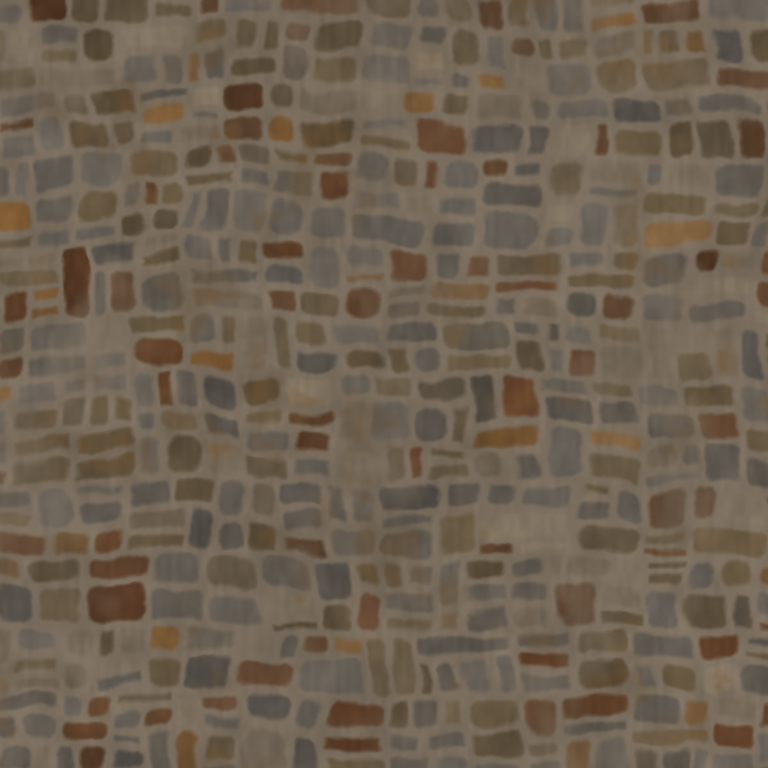
Reproduce this texture procedurally as a Shadertoy shader.

```glsl
// Weathered rubble wall: uneven courses are cut into blocks, and each block is
// split at random into smaller stones. Rounded, softly worn stones sit in pale
// mortar and are tinted slate, olive brown, rust, ochre or buff.

const vec3 MORTAR = vec3(0.475, 0.425, 0.365);
const vec3 SLATE  = vec3(0.345, 0.325, 0.300);
const vec3 OLIVE  = vec3(0.355, 0.300, 0.220);
const vec3 RUST   = vec3(0.335, 0.220, 0.140);
const vec3 OCHRE  = vec3(0.440, 0.315, 0.180);
const vec3 BUFF   = vec3(0.455, 0.405, 0.340);

float hash(vec2 p) {
    vec3 q = fract(p.xyx * 0.1031);
    q += dot(q, q.yzx + 33.33);
    return fract((q.x + q.y) * q.z);
}

float noise(vec2 p) {
    vec2 i = floor(p), f = fract(p);
    f = f * f * (3.0 - 2.0 * f);
    return mix(mix(hash(i), hash(i + vec2(1, 0)), f.x),
               mix(hash(i + vec2(0, 1)), hash(i + vec2(1, 1)), f.x), f.y);
}

// Fractal noise centred on zero.
float fbm(vec2 p) {
    float sum = 0.0, gain = 0.5;
    for (int i = 0; i < 4; i++) {
        sum += gain * (noise(p) - 0.5);
        p = p * 2.03 + 17.7;
        gain *= 0.5;
    }
    return sum;
}

// Interval of a jittered 1D grid that holds x: (low, high, index).
float gridEdge(float i, float seed) {
    return i + 0.5 * (hash(vec2(i, seed)) - 0.5);
}

vec3 gridSpan(float x, float seed) {
    float i = floor(x);
    if (x < gridEdge(i, seed)) i -= 1.0;
    else if (x >= gridEdge(i + 1.0, seed)) i += 1.0;
    return vec3(gridEdge(i, seed), gridEdge(i + 1.0, seed), i);
}

// Finds the rectangle (lo, hi) around p and returns its id.
vec2 findStone(vec2 p, vec2 blockSize, out vec2 lo, out vec2 hi) {
    vec3 course = gridSpan(p.y / blockSize.y, 5.0);
    vec3 block = gridSpan(p.x / blockSize.x, course.z * 3.7 + 41.0);
    lo = vec2(block.x, course.x) * blockSize;
    hi = vec2(block.y, course.y) * blockSize;
    vec2 id = vec2(block.z, course.z) + 19.0;
    for (int i = 0; i < 5; i++) {
        vec2 size = hi - lo;
        if (size.x * size.y < mix(0.0018, 0.0050, hash(id + 3.1))) break;
        float ratio = mix(0.34, 0.66, hash(id + 7.3));
        bool splitX = size.x > size.y * mix(0.9, 2.0, hash(id + 11.9));
        vec2 cut = lo + size * ratio;
        float side = splitX ? step(cut.x, p.x) : step(cut.y, p.y);
        if (splitX) {
            if (side > 0.5) lo.x = cut.x; else hi.x = cut.x;
        } else {
            if (side > 0.5) lo.y = cut.y; else hi.y = cut.y;
        }
        id = id * 2.0 + vec2(side, 3.0);
    }
    return id;
}

float roundedBox(vec2 p, vec2 halfSize, float radius) {
    vec2 q = abs(p) - halfSize + radius;
    return length(max(q, 0.0)) + min(max(q.x, q.y), 0.0) - radius;
}

// Coverage of one stone inside its rectangle, with worn edges.
float stoneMask(vec2 p, vec2 lo, vec2 hi, vec2 id, float gap, float wear) {
    float tilt = 0.16 * (hash(id + 23.0) - 0.5);
    vec2 halfSize = 0.5 * (hi - lo) - gap * mix(0.8, 1.35, hash(id + 29.0));
    vec2 q = p - 0.5 * (lo + hi);
    q += tilt * vec2(-q.y, q.x);
    float radius = min(halfSize.x, halfSize.y) * mix(0.35, 0.8, hash(id + 31.0));
    float d = roundedBox(q, halfSize, radius) + wear;
    vec2 inset = min(p - lo, hi - p);
    float inside = smoothstep(0.0, 0.004, min(inset.x, inset.y));
    return inside * (1.0 - smoothstep(-0.005, 0.0035, d));
}

vec3 stoneTint(float pick) {
    vec3 tint = mix(SLATE, OLIVE, smoothstep(0.38, 0.50, pick));
    tint = mix(tint, RUST, step(0.72, pick));
    tint = mix(tint, BUFF, step(0.83, pick));
    return mix(tint, OCHRE, step(0.95, pick));
}

void mainImage(out vec4 fragColor, in vec2 fragCoord) {
    vec2 uv = fragCoord / iResolution.y;

    // Bend the courses so that no joint runs straight.
    vec2 p = uv + 0.055 * vec2(fbm(uv * 5.0 + 9.0), fbm(uv * 4.0 + 53.0));
    p += 0.012 * vec2(fbm(uv * 22.0 + 71.0), fbm(uv * 22.0 + 37.0));

    vec2 lo, hi;
    vec2 id = findStone(p, vec2(0.16, 0.098), lo, hi);
    float mask = stoneMask(p, lo, hi, id, 0.0043, 0.007 * fbm(uv * 48.0));

    // Surface grain: soft blotches and fine vertical streaks.
    float blotch = fbm(uv * 26.0 + 13.0);
    float streak = noise(uv * vec2(150.0, 38.0)) - 0.5;
    float stain = smoothstep(0.08, 0.30, fbm(uv * 17.0 + 91.0));

    vec3 stone = stoneTint(hash(id + 43.0));
    stone *= 0.90 + 0.24 * hash(id + 47.0) + 0.30 * blotch + 0.10 * streak;
    stone = mix(stone, OCHRE, 0.45 * stain);
    vec3 mortar = MORTAR * (1.0 + 0.20 * blotch + 0.07 * streak);
    mortar = mix(mortar, OLIVE, 0.25 * stain);

    // Some stones are dusted with mortar, mostly in weathered patches.
    float dust = smoothstep(0.05, 0.28, fbm(uv * 8.0 + 29.0));
    float strength = mix(0.72, 1.0, hash(id + 59.0)) * (1.0 - 0.45 * dust);
    vec3 color = mix(mortar, stone, mask * strength);
    color *= 1.0 + 0.10 * fbm(uv * 3.0 + 5.0);
    fragColor = vec4(color, 1.0);
}
```
